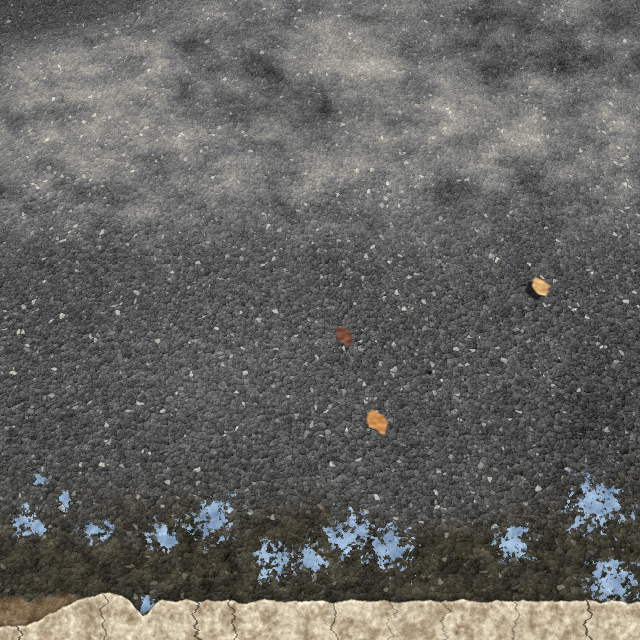
Write a Shadertoy shader that draws this texture.

```glsl
vec2 hash2(vec2 p) {
    vec3 a = fract(p.xyx * vec3(0.1031, 0.1030, 0.0973));
    a += dot(a, a.yzx + 33.33);
    return fract((a.xx + a.yz) * a.zy);
}

float gradientNoise(vec2 p) {
    vec2 i = floor(p), f = fract(p);
    vec2 u = f * f * f * (f * (f * 6.0 - 15.0) + 10.0);
    vec2 e = vec2(0.0, 1.0);
    float a = dot(hash2(i) - 0.5, f);
    float b = dot(hash2(i + e.yx) - 0.5, f - e.yx);
    float c = dot(hash2(i + e.xy) - 0.5, f - e.xy);
    float d = dot(hash2(i + e.yy) - 0.5, f - e.yy);
    return 2.0 * mix(mix(a, b, u.x), mix(c, d, u.x), u.y);
}

float fbm(vec2 p) {
    float sum = 0.0, amp = 0.6;
    for (int i = 0; i < 5; i++) {
        sum += amp * gradientNoise(p);
        p = mat2(1.6, 1.2, -1.2, 1.6) * p + 7.3;
        amp *= 0.55;
    }
    return sum;
}

// Soft elliptical bump, 1 at its centre
float blob(vec2 p, vec2 centre, vec2 size) {
    vec2 d = (p - centre) / size;
    return exp(-dot(d, d));
}

// Cellular gravel: x = distance to joint, y = stone tone, z = lit side
vec3 gravel(vec2 q) {
    vec2 cell = floor(q), f = fract(q), id = vec2(0.0), nearest = vec2(0.0);
    float d1 = 9.0, d2 = 9.0;
    for (int y = -1; y <= 1; y++)
    for (int x = -1; x <= 1; x++) {
        vec2 g = vec2(x, y), h = hash2(cell + g);
        vec2 r = f - g - h;
        float d = length(r) + 0.35 * h.y;
        if (d < d1) { d2 = d1; d1 = d; id = cell + g; nearest = r; }
        else d2 = min(d2, d);
    }
    return vec3(d2 - d1, hash2(id + 71.0).x, dot(nearest, vec2(-0.5, 0.8)));
}

float grain(vec2 q, float blur) {
    vec3 s = gravel(q + 0.7 * vec2(gradientNoise(q * 0.8), gradientNoise(q * 0.8 + 31.0)));
    float joint = 1.0 - smoothstep(0.0, 0.35 + blur, s.x);
    float chip = smoothstep(0.94, 1.0, s.y) * smoothstep(0.1, 0.4 + blur, s.x);
    return (s.y - 0.5) * 0.12 - 0.065 * joint + 0.10 * s.z + 0.32 * chip + 0.015;
}

// Light on dry and damp asphalt
float asphaltTone(vec2 p) {
    vec2 drift = p + 0.09 * vec2(fbm(p * 9.0), fbm(p * 9.0 + 17.0));
    float cloud = fbm(p * vec2(5.0, 8.0) + 3.0);
    float fine = fbm(p * vec2(15.0, 25.0));
    float dry = smoothstep(0.56, 0.74, p.y + 0.10 * cloud);
    float tone = mix(0.35, 0.46, dry) + dry * (0.17 * cloud + 0.34 * fine) + 0.05 * cloud;
    tone += 0.15 * blob(drift, vec2(0.56, 0.91), vec2(0.075, 0.05));
    tone += 0.12 * blob(drift, vec2(0.16, 0.91), vec2(0.15, 0.05));
    tone += 0.08 * blob(drift, vec2(0.26, 0.77), vec2(0.18, 0.09));
    tone += 0.09 * blob(drift, vec2(0.67, 0.79), vec2(0.2, 0.06));
    tone += 0.10 * blob(drift, vec2(0.50, 0.63), vec2(0.08, 0.025));
    tone += 0.05 * blob(p, vec2(0.35, 0.43), vec2(0.2, 0.12));
    tone -= 0.11 * blob(drift, vec2(0.42, 0.91), vec2(0.07, 0.06));
    tone -= 0.10 * blob(drift, vec2(0.50, 0.82), vec2(0.10, 0.03));
    tone -= 0.07 * blob(drift, vec2(0.88, 0.93), vec2(0.18, 0.08));
    float corner = smoothstep(-0.03, 0.04, p.y - 0.91 - 0.36 * p.x + 0.08 * fine);
    float side = smoothstep(-0.03, 0.03, p.x - 0.83 - 0.3 * (p.y - 0.2)) * (1.0 - smoothstep(0.35, 0.55, p.y));
    return mix(tone, 0.31, corner) - 0.05 * side;
}

// Broken gaps of reflected sky, centre and radius
float skyMask(vec2 p) {
    vec3 gaps[14] = vec3[14](
        vec3(0.063, 0.255, 0.018), vec3(0.045, 0.18, 0.035), vec3(0.10, 0.215, 0.018),
        vec3(0.154, 0.169, 0.028), vec3(0.255, 0.16, 0.038), vec3(0.332, 0.19, 0.05),
        vec3(0.43, 0.125, 0.042), vec3(0.487, 0.127, 0.034), vec3(0.545, 0.165, 0.05),
        vec3(0.61, 0.145, 0.052), vec3(0.803, 0.151, 0.041), vec3(0.93, 0.21, 0.06),
        vec3(0.955, 0.09, 0.055), vec3(0.234, 0.052, 0.024));
    float open = -0.5;
    for (int i = 0; i < 14; i++) open = max(open, 1.0 - length(p - gaps[i].xy) / gaps[i].z);
    return smoothstep(0.0, 0.35, open - 0.35 + 1.5 * fbm(p * 55.0) + 1.3 * fbm(p * 130.0));
}

float leafMask(vec2 p, vec2 centre, vec2 size, float px) {
    vec2 d = (p - centre) / size;
    float edge = 1.0 + 0.35 * gradientNoise(d * 1.2 + centre * 40.0);
    return 1.0 - smoothstep(-px, px, (abs(d.x + 0.3 * d.y) * 0.6 + length(d) * 0.5 - edge) * size.y);
}

float curbHeight(float x) {
    float h = 0.061 - 0.04 * (1.0 - smoothstep(0.02, 0.14, x));
    h += 0.012 * exp(-pow((x - 0.165) / 0.035, 2.0)) - 0.022 * exp(-pow((x - 0.225) / 0.016, 2.0));
    return h + 0.012 * fbm(vec2(x * 30.0, 4.0));
}

void mainImage(out vec4 fragColor, in vec2 fragCoord) {
    vec2 p = fragCoord / iResolution.xy;
    float px = 1.0 / iResolution.y;

    // Asphalt, with stones shrinking into the distance
    float scale = 1.0 / (1.0 - 0.5 * p.y);
    vec2 ground = vec2((p.x - 0.5) * scale, -2.3 * log(1.0 - 0.5 * p.y)) + 2.0;
    float stones = grain(ground * 105.0, 105.0 * scale * px * 0.4) + 0.75 * grain(ground * 190.0, 0.4);
    float tone = asphaltTone(p) + stones * mix(1.0, 0.65, smoothstep(0.45, 0.85, p.y));
    vec3 col = tone * mix(vec3(0.995, 1.0, 1.01), vec3(1.02, 1.0, 0.95), smoothstep(0.4, 0.65, tone));

    // Puddle
    float wet = 1.0 - smoothstep(0.14, 0.29, p.y + 0.12 * fbm(p * 9.0) + 0.06 * blob(p, vec2(0.66, 0.22), vec2(0.15, 0.06)));
    vec3 water = vec3(0.255, 0.245, 0.205) + vec3(0.22, 0.20, 0.15) * fbm(p * 32.0) + 0.6 * stones;
    col = mix(col, water, wet);
    vec3 sky = mix(vec3(0.47, 0.57, 0.69), vec3(0.66, 0.77, 0.88), smoothstep(-0.3, 0.3, fbm(p * 30.0)));
    col = mix(col, sky + 0.3 * stones, skyMask(p) * (1.0 - smoothstep(0.25, 0.28, p.y)));

    // Fallen leaves
    col *= 1.0 - 0.6 * leafMask(p, vec2(0.834, 0.546), vec2(0.014, 0.008), px);
    float vein = 0.25 * gradientNoise(p * vec2(90.0, 160.0));
    col = mix(col, vec3(0.87, 0.70, 0.47) + vein, leafMask(p, vec2(0.845, 0.552), vec2(0.015, 0.008), px));
    col = mix(col, vec3(0.48, 0.30, 0.24) + vein, leafMask(p, vec2(0.538, 0.475), vec2(0.014, 0.008), px));
    col = mix(col, vec3(0.80, 0.56, 0.33) + vein, leafMask(p, vec2(0.590, 0.341), vec2(0.017, 0.010), px));

    // Mud and cracked concrete curb
    float mud = (1.0 - smoothstep(0.1, 0.2, p.x)) * (1.0 - smoothstep(0.06, 0.075, p.y + 0.02 * fbm(p * 25.0)));
    col = mix(col, vec3(0.50, 0.42, 0.32) + 0.3 * fbm(p * 50.0) + 0.5 * stones, mud);
    float depth = curbHeight(p.x) - p.y;
    col *= 1.0 - 0.35 * exp(-max(-depth, 0.0) * 200.0);
    vec3 curb = mix(vec3(0.66, 0.59, 0.48), vec3(0.85, 0.80, 0.70), smoothstep(-0.3, 0.2, fbm(p * 32.0)));
    curb += 0.4 * fbm(p * 110.0) + 0.12 * exp(-abs(depth - 0.003) * 500.0);
    float slot = p.x * 9.0 + 0.35 * fbm(vec2(p.x * 6.0, p.y * 35.0));
    vec2 slotHash = hash2(vec2(floor(slot), 5.0));
    float crack = abs(fract(slot) - 0.15 - 0.7 * slotHash.x) / 9.0;
    curb *= 1.0 - mix(0.25, 0.55, slotHash.y) * (1.0 - smoothstep(0.0004, 0.001 + px, crack));
    col = mix(col, curb, smoothstep(-px, px, depth));

    fragColor = vec4(clamp(col, 0.0, 1.0), 1.0);
}
```
